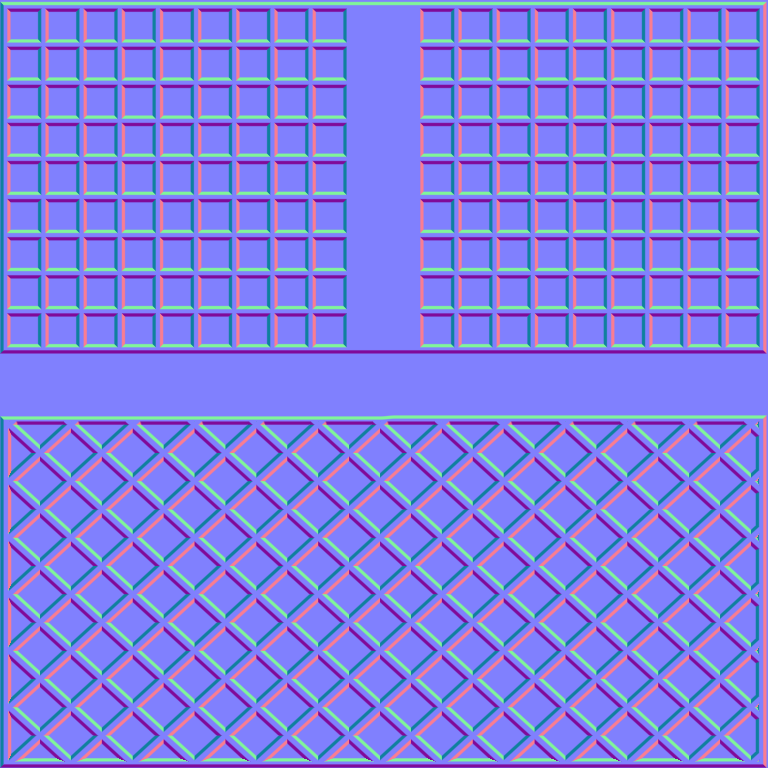
Reproduce this texture map procedurally as a three.js fragment shader.

```glsl
varying vec2 vUv;

const vec3 FLAT = vec3(0.5, 0.5, 0.995);
const vec3 PINK = vec3(0.98, 0.49, 0.57);    // faces right
const vec3 TEAL = vec3(0.06, 0.50, 0.62);    // faces left
const vec3 GREEN = vec3(0.50, 0.96, 0.60);   // faces up
const vec3 PURPLE = vec3(0.50, 0.04, 0.60);  // faces down

const float BEVEL_WIDTH = 0.0042;
const float SOFTNESS = 0.0011;

const vec2 UPPER_LO = vec2(0.0005, 0.5397);
const vec2 UPPER_HI = vec2(0.9980, 0.9975);
const vec2 LOWER_LO = vec2(0.0005, 0.0005);
const vec2 LOWER_HI = vec2(0.9980, 0.4578);
const vec2 MESH_LO = vec2(0.0104, 0.0085);
const vec2 MESH_HI = vec2(0.9883, 0.4512);

const vec2 LEFT_GRID = vec2(0.0316, 0.5699);
const vec2 RIGHT_GRID = vec2(0.5694, 0.5699);
const vec2 GRID_PITCH = vec2(0.0497, 0.0496);
const float GRID_LAST = 8.0;
const float WINDOW_HALF = 0.0221;

const vec2 MESH_CENTER = vec2(0.4948, 0.4102);
const vec2 MESH_PITCH = vec2(0.0805, 0.0736);
const float DIAMOND_HALF = 0.437;
const float RIM_STEP = 0.0013;

// Insets are distances inward from the left, right, bottom and top sides.
vec4 boxInsets(vec2 p, vec2 lo, vec2 hi) {
  return vec4(p.x - lo.x, hi.x - p.x, p.y - lo.y, hi.y - p.y);
}

// Colour the band along the nearest side of a recess.
vec3 bevelRecess(vec3 base, vec4 inset) {
  float nearX = min(inset.x, inset.y);
  float nearY = min(inset.z, inset.w);
  vec3 sideTint = inset.x < inset.y ? PINK : TEAL;
  vec3 levelTint = inset.z < inset.w ? GREEN : PURPLE;
  vec3 tint = mix(levelTint, sideTint, smoothstep(-SOFTNESS, SOFTNESS, nearY - nearX));
  float depth = min(nearX, nearY);
  float band = smoothstep(-SOFTNESS, SOFTNESS, depth)
    * (1.0 - smoothstep(BEVEL_WIDTH - SOFTNESS, BEVEL_WIDTH + SOFTNESS, depth));
  return mix(base, tint, band);
}

// A raised panel has the opposite facing on each side.
vec3 bevelPanel(vec3 base, vec2 p, vec2 lo, vec2 hi) {
  return bevelRecess(base, boxInsets(p, lo, hi).yxwz);
}

// Square windows in a nine by nine block.
vec3 windowGrid(vec3 base, vec2 p, vec2 first) {
  vec2 index = clamp(floor((p - first) / GRID_PITCH + 0.5), 0.0, GRID_LAST);
  vec2 local = p - first - index * GRID_PITCH;
  return bevelRecess(base, boxInsets(local, vec2(-WINDOW_HALF), vec2(WINDOW_HALF)));
}

// Diamond holes between crossing bars, clipped by the frame.
vec3 diamondMesh(vec3 base, vec2 p) {
  vec2 q = (p - MESH_CENTER) / MESH_PITCH;
  vec2 diagonal = fract(vec2(q.x + q.y, q.x - q.y) + 0.5) - 0.5;
  vec4 diamond = DIAMOND_HALF
    + vec4(diagonal.y, -diagonal.y, diagonal.x, -diagonal.x);
  diamond /= length(1.0 / MESH_PITCH);
  return bevelRecess(base, min(diamond, boxInsets(p, MESH_LO, MESH_HI)));
}

void main() {
  vec2 p = vUv;
  vec3 color = FLAT;

  // Upper panel and its two blocks of windows
  color = bevelPanel(color, p, UPPER_LO, UPPER_HI);
  color = windowGrid(color, p, LEFT_GRID);
  color = windowGrid(color, p, RIGHT_GRID);

  // Lower panel with a slight step in its top rim
  vec2 rim = LOWER_HI + vec2(0.0, RIM_STEP * smoothstep(0.495, 0.515, p.x));
  color = bevelPanel(color, p, LOWER_LO, rim);
  color = diamondMesh(color, p);

  gl_FragColor = vec4(color, 1.0);
}
```
